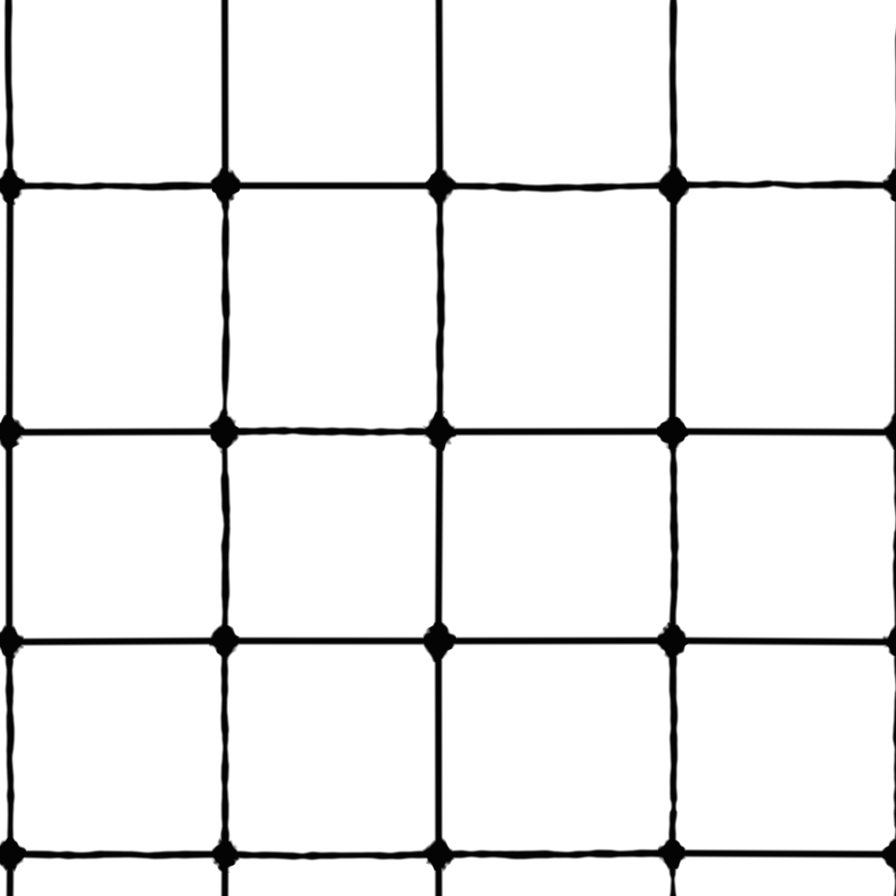
Reproduce this pattern procedurally as a Shadertoy shader.

```glsl
// Hand-inked wire grid: black strands on white, with a ragged star knot at every crossing.
// Smooth spacing formulas place the nodes; each point looks only at its nearest node and
// the two strands through it, which hashed bows, nicks and thickness changes wear down.

#define PAPER vec3(1.0)
#define INK vec3(0.015)
#define HALF_WIDTH 0.0037
#define EDGE_SOFTNESS 0.0019
#define KNOT_SIZE vec2(0.0215, 0.0265)
#define KNOT_CORE 0.0125
#define KNOT_RAGGED 0.0035
#define NODE_JITTER 0.0022
#define BOW 0.0045
#define WOBBLE 0.0026
#define WORN_SHARE 0.5
#define REACH 0.04

const float PI = 3.14159;

float hash(vec2 p) {
    return fract(sin(dot(p, vec2(127.1, 311.7))) * 43758.5453);
}

float noise(vec2 p) {
    vec2 cell = floor(p), f = fract(p);
    f = f * f * (3.0 - 2.0 * f);
    return mix(mix(hash(cell), hash(cell + vec2(1, 0)), f.x),
               mix(hash(cell + vec2(0, 1)), hash(cell + vec2(1, 1)), f.x), f.y);
}

// Uneven spacing of the columns (x) and rows (y)
vec2 grid(vec2 id) {
    float a = PI * 0.25 * id.x, j = id.y;
    float x = 0.0104 + 0.248 * id.x - 0.0119 * sin(a) - 0.0025 * sin(2.0 * a) + 0.0041 * sin(3.0 * a);
    float y = 0.047 + 0.237 * j + j * (j - 1.0) * (0.00733 * (j - 2.0) - 0.0015);
    return vec2(x, y);
}

vec2 jitter(vec2 id) {
    return NODE_JITTER * (vec2(hash(id + 3.1), hash(id + 8.7)) - 0.5);
}

float coverage(float d) {
    float soft = max(EDGE_SOFTNESS, 0.75 / iResolution.y);
    return 1.0 - smoothstep(-soft, soft, d);
}

// Ink of one strand; t runs along it from node to node
float strand(float across, float t, vec2 seed) {
    float worn = step(1.0 - WORN_SHARE, hash(seed));
    float grain = noise(vec2(t * 9.0, hash(seed + 4.0) * 90.0));
    float fray = noise(vec2(t * 22.0, hash(seed + 6.0) * 70.0));
    float bend = BOW * (hash(seed + 2.0) - 0.5) + WOBBLE * (grain - 0.5);
    float nick = 0.35 * smoothstep(0.8, 0.95, grain);
    float width = HALF_WIDTH * (1.0 + worn * (0.45 * (fray - 0.5) - nick));
    return coverage(abs(across - worn * bend * sin(PI * t)) - width);
}

// Ink of one knot: a concave star around a round core, with a rough outline
float knot(vec2 p, vec2 id) {
    float rough = KNOT_RAGGED * (noise(p * 190.0 + id * 17.3) - 0.5);
    vec2 size = KNOT_SIZE * (0.9 + 0.2 * vec2(hash(id + 1.3), hash(id + 5.9)));
    vec2 q = pow(abs(p) / size + 0.0001, vec2(0.85));
    float star = (pow(q.x + q.y, 1.0 / 0.85) - 1.0) * size.x * 0.6;
    return coverage(min(star, length(p) - KNOT_CORE) + rough);
}

void mainImage(out vec4 fragColor, in vec2 fragCoord) {
    vec2 uv = fragCoord / iResolution.xy;

    // Nearest node, and the cell that holds this point
    vec2 id = floor((uv - vec2(0.0104, 0.047)) / 0.248 + 0.5);
    vec2 center = grid(id);
    vec2 offset = uv - center;
    vec2 cell = id - step(offset, vec2(0.0));
    float ink = 0.0;

    if (min(abs(offset.x), abs(offset.y)) < REACH) {
        vec2 start = grid(cell);
        vec2 t = (uv - start) / (grid(cell + 1.0) - start);

        // Horizontal strand along the nearest row
        if (abs(offset.y) < REACH) {
            vec2 left = vec2(cell.x, id.y);
            float sway = mix(jitter(left).y, jitter(left + vec2(1, 0)).y, t.x);
            ink = max(ink, strand(offset.y - sway, t.x, left + 21.0));
        }

        // Vertical strand along the nearest column
        if (abs(offset.x) < REACH) {
            vec2 below = vec2(id.x, cell.y);
            float sway = mix(jitter(below).x, jitter(below + vec2(0, 1)).x, t.y);
            ink = max(ink, strand(offset.x - sway, t.y, below + 57.0));
        }

        // Knot at the crossing
        if (length(offset) < REACH) ink = max(ink, knot(offset - jitter(id), id));
    }

    fragColor = vec4(mix(PAPER, INK, ink), 1.0);
}
```
